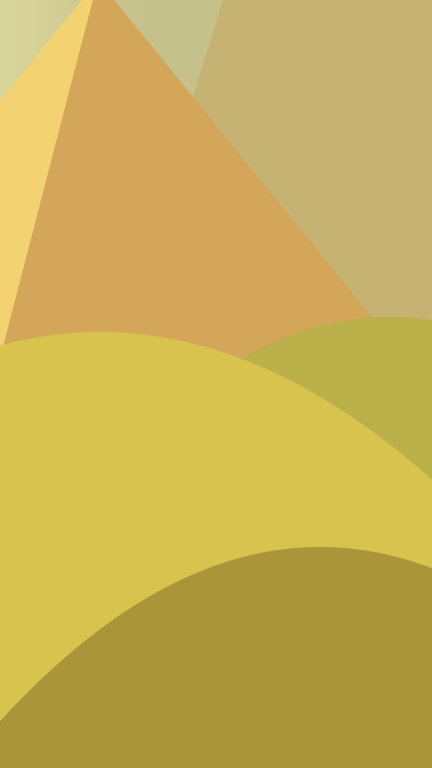
Write a WebGL 2 fragment shader that draws this background.

```glsl
#version 300 es
precision highp float;
// Flat desert scene: a two-sided pyramid behind three rounded dunes.

uniform vec2 u_resolution;
out vec4 outColor;

// Lengths are in canvas heights, origin at the lower left.
const vec3 SKY_LEFT   = vec3(0.845, 0.830, 0.600);
const vec3 SKY_RIGHT  = vec3(0.770, 0.758, 0.545);
const vec3 FAR_FACE   = vec3(0.778, 0.700, 0.450);
const vec3 LIT_FACE   = vec3(0.953, 0.824, 0.443);
const vec3 SHADE_FACE = vec3(0.831, 0.651, 0.353);
const vec3 BACK_DUNE  = vec3(0.733, 0.694, 0.290);
const vec3 MID_DUNE   = vec3(0.843, 0.765, 0.302);
const vec3 FRONT_DUNE = vec3(0.665, 0.584, 0.220);

const vec2 APEX = vec2(0.1276, 1.026);
const float SIDE_RUN = 0.813;    // sideways run per unit of drop
const float RIDGE_RUN = -0.259;
const vec2 FAR_TOP = vec2(0.2904, 1.0);
const float FAR_RUN = -0.3125;

// Dunes: crest x, crest y, curvature
const vec3 BACK_SHAPE  = vec3(0.5065, 0.5872, 1.459);
const vec3 MID_SHAPE   = vec3(0.1302, 0.5677, 1.029);
const vec3 FRONT_SHAPE = vec3(0.4167, 0.2878, 1.306);

// Signed distance to a slanted line, positive on its right side
float rightOf(vec2 p, vec2 top, float run) {
    return (p.x - top.x - run * (top.y - p.y)) / length(vec2(1.0, run));
}

// Approximate signed distance to a parabolic dune, positive inside
float dune(vec2 p, vec3 shape) {
    float x = p.x - shape.x;
    float slope = 2.0 * shape.z * x;
    return (shape.y - shape.z * x * x - p.y) / length(vec2(1.0, slope));
}

// Antialiased coverage, one pixel wide
float cover(float d) {
    return clamp(0.5 + d * u_resolution.y, 0.0, 1.0);
}

void main() {
    vec2 p = gl_FragCoord.xy / u_resolution.y;

    // Sky and distant slope
    vec3 color = mix(SKY_LEFT, SKY_RIGHT, smoothstep(0.0, 0.2, p.x));
    color = mix(color, FAR_FACE, cover(rightOf(p, FAR_TOP, FAR_RUN)));

    // Pyramid with its lit and shaded faces
    float pyramid = min(rightOf(p, APEX, -SIDE_RUN), -rightOf(p, APEX, SIDE_RUN));
    vec3 face = mix(LIT_FACE, SHADE_FACE, cover(rightOf(p, APEX, RIDGE_RUN)));
    color = mix(color, face, cover(pyramid));

    // Dunes from back to front
    color = mix(color, BACK_DUNE, cover(dune(p, BACK_SHAPE)));
    color = mix(color, MID_DUNE, cover(dune(p, MID_SHAPE)));
    color = mix(color, FRONT_DUNE, cover(dune(p, FRONT_SHAPE)));

    outColor = vec4(color, 1.0);
}
```
